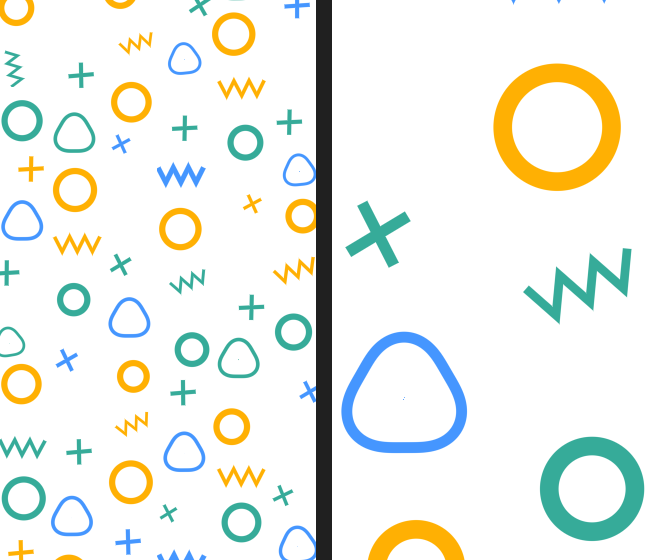
Left, the full canvas; right, a detail of the centre.
Reproduce this pattern procedurally as a WebGL 2 fragment shader.

```glsl
#version 300 es
precision highp float;
// Scattered rings, crosses, zigzags and rounded triangles in three flat colours on white.

uniform vec2 u_resolution;
out vec4 outColor;

// Palette
const vec3 PAPER  = vec3(1.00, 1.00, 1.00);
const vec3 GREEN  = vec3(0.21, 0.67, 0.60);
const vec3 ORANGE = vec3(1.00, 0.69, 0.01);
const vec3 BLUE   = vec3(0.27, 0.59, 1.00);

// Layout: one shape per cell, lengths below are in cells
const float CELLS_ACROSS = 5.75;
const vec2  GRID_SHIFT   = vec2(0.15, 0.40);
const vec2  KIND_STEP    = vec2(0.7548777, 0.5698403); // spreads kinds evenly
const float COLUMN_DROP  = 0.382;

// Upper bounds of each kind's share; the rest of the cells stay empty
const float RING_END = 0.31, CROSS_END = 0.61, ZIGZAG_END = 0.77, TRIANGLE_END = 0.92;

// Shape sizes
const float RING_MIN = 0.23, RING_MAX = 0.355, RING_STROKE = 0.113;
const float CROSS_ARM = 0.23, CROSS_STROKE = 0.075, CROSS_SKEW = 0.07;
const float ZIG_PERIOD = 0.275, ZIG_HEIGHT = 0.135, ZIG_STROKE = 0.066, ZIG_BOLD = 0.092;
const float TRI_RADIUS = 0.335, TRI_BULGE = 0.105, TRI_STROKE = 0.066;

// Orientation
const float TILTED_SHARE = 0.45, TILT = 0.46, UPRIGHT_WOBBLE = 0.05;
const float TURNED_SHARE = 0.06, QUARTER_TURN = 1.75;

vec3 hash3(vec2 cell) {
  vec3 h = fract(vec3(cell.xyx) * vec3(0.1031, 0.1030, 0.0973) + 0.317);
  h += dot(h, h.yxz + 33.33);
  return fract((h.xxy + h.yxx) * h.zyx);
}

mat2 rotation(float angle) {
  float c = cos(angle), s = sin(angle);
  return mat2(c, s, -s, c);
}

float box(vec2 p, vec2 halfSize) {
  vec2 q = abs(p) - halfSize;
  return max(q.x, q.y);
}

float ring(vec2 p, float radius) {
  return abs(length(p) - radius) - 0.5 * RING_STROKE;
}

// Two bars, not quite square to each other
float crossShape(vec2 p) {
  vec2 bar = vec2(CROSS_ARM, 0.5 * CROSS_STROKE);
  return min(box(p, bar.yx), box(rotation(-CROSS_SKEW) * p, bar));
}

// Three V strokes with pointed joins and square-cut ends
float zigzag(vec2 p, float stroke) {
  vec2 rise = normalize(vec2(0.5 * ZIG_PERIOD, 2.0 * ZIG_HEIGHT));
  float x = abs(p.x);
  float fold = abs(x - ZIG_PERIOD * min(floor(x / ZIG_PERIOD + 0.5), 1.0));
  float line = abs(dot(vec2(fold, p.y + ZIG_HEIGHT), vec2(-rise.y, rise.x)));
  float cut = dot(vec2(x - 1.5 * ZIG_PERIOD, p.y - ZIG_HEIGHT), rise);
  return max(line - 0.5 * stroke, cut);
}

// Three-lobed outline, divided by its slope to give an even stroke
float roundTriangle(vec2 p) {
  float r = max(length(p), 0.01);
  float phase = 3.0 * atan(p.x, p.y);
  float outline = TRI_RADIUS * (1.0 + TRI_BULGE * cos(phase));
  float slope = 3.0 * TRI_RADIUS * TRI_BULGE * sin(phase) / r;
  return abs(r - outline) / sqrt(1.0 + slope * slope) - 0.5 * TRI_STROKE;
}

// Shares: x = green, y = green and orange together
vec3 pickColor(float t, vec2 shares) {
  return t < shares.x ? GREEN : t < shares.y ? ORANGE : BLUE;
}

void main() {
  // Staggered columns of cells
  vec2 p = gl_FragCoord.xy / u_resolution.x * CELLS_ACROSS + GRID_SHIFT;
  float pixel = CELLS_ACROSS / u_resolution.x;
  p.y += fract(floor(p.x) * COLUMN_DROP);
  vec2 cell = floor(p);
  vec3 rnd = hash3(cell);
  vec3 spin = hash3(cell + 41.0);
  float kind = fract(dot(cell, KIND_STEP) + 0.5);

  // Size and angle; tilted shapes are a little smaller
  bool tilted = spin.x < TILTED_SHARE;
  float size = tilted ? mix(0.74, 0.96, rnd.z) : 1.0;
  float angle = tilted ? TILT * mix(0.6, 1.2, spin.y) : UPRIGHT_WOBBLE * (spin.y - 0.5);
  float radius = mix(RING_MIN, RING_MAX, rnd.z);

  // Scatter within the room that the shape leaves in its cell
  float reach = kind < RING_END ? radius + 0.5 * RING_STROKE
              : kind < CROSS_END ? CROSS_ARM * size
              : kind < ZIGZAG_END ? 0.44 * size : 0.41 * size;
  vec2 q = fract(p) - 0.5 - (0.5 - reach) * (2.0 * rnd.xy - 1.0);

  // Draw the shape of this cell
  float dist = 1.0;
  vec3 ink = PAPER;
  if (kind < RING_END) {
    ink = pickColor(kind / RING_END, vec2(0.44, 0.94));
    dist = ring(q, radius);
  } else if (kind < CROSS_END) {
    ink = pickColor((kind - RING_END) / (CROSS_END - RING_END), vec2(0.55, 0.72));
    dist = crossShape(rotation(-angle) * q / size) * size;
  } else if (kind < ZIGZAG_END) {
    ink = pickColor((kind - CROSS_END) / (ZIGZAG_END - CROSS_END), vec2(0.22, 0.78));
    if (spin.x < TURNED_SHARE) angle = QUARTER_TURN;
    dist = zigzag(rotation(-angle) * q / size, ink == BLUE ? ZIG_BOLD : ZIG_STROKE) * size;
  } else if (kind < TRIANGLE_END) {
    ink = pickColor((kind - ZIGZAG_END) / (TRIANGLE_END - ZIGZAG_END), vec2(0.33));
    dist = roundTriangle(rotation(-0.3 * angle) * q / size) * size;
  }

  float cover = 1.0 - smoothstep(-0.7 * pixel, 0.7 * pixel, dist);
  outColor = vec4(mix(PAPER, ink, cover), 1.0);
}
```
